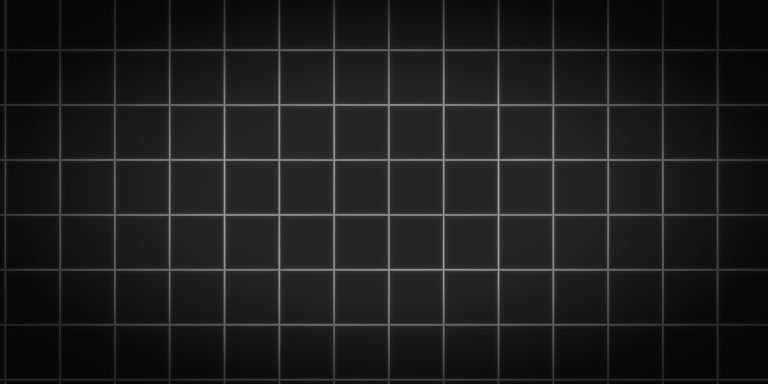
A Shadertoy shader for this pattern:

```glsl
// Lengths are fractions of the canvas height
const vec2 CELL_SIZE = vec2(0.1427, 0.1431);
const vec2 GRID_SHIFT = vec2(0.0128, -0.0597);   // crossing nearest the centre
const float LINE_WIDTH = 0.0036;
const float LINE_SOFTNESS = 0.0044;
const float GLOW_RADIUS = 0.0090;
const float GLOW_STRENGTH = 0.055;
const float WOBBLE = 0.0002;
const float WEAR = 0.08;

const vec3 CENTRE_COLOR = vec3(0.147);
const vec3 EDGE_COLOR = vec3(0.022);
const float LINE_CENTRE = 0.50;
const float LINE_EDGE = 0.14;
const float VIGNETTE_START = 0.38;
const float VIGNETTE_END = 1.25;

// Smooth irregular value in -1..1, different for each line
float layeredSines(float along, float id) {
    return 0.5 * sin(along * 7.0 + id * 2.4)
         + 0.3 * sin(along * 17.0 + id * 4.1)
         + 0.2 * sin(along * 41.0 + id * 1.7);
}

// Share of the filter width covered by a line at the given signed distance
float lineCoverage(float dist, float filterWidth) {
    float halfWidth = 0.5 * LINE_WIDTH;
    float high = clamp(dist + 0.5 * filterWidth, -halfWidth, halfWidth);
    float low = clamp(dist - 0.5 * filterWidth, -halfWidth, halfWidth);
    return (high - low) / filterWidth;
}

// Core in x, glow in y, for one family of parallel lines
vec2 gridLines(float across, float along, float cell, float filterWidth) {
    float id = floor(across / cell + 0.5);
    float dist = across - id * cell + WOBBLE * layeredSines(along, id);
    float strength = 1.0 + WEAR * layeredSines(along * 0.7, id + 9.0);
    float glow = exp(-dist * dist / (GLOW_RADIUS * GLOW_RADIUS));
    return strength * vec2(lineCoverage(dist, filterWidth), glow);
}

void mainImage(out vec4 fragColor, in vec2 fragCoord) {
    float pixel = 1.0 / iResolution.y;
    float filterWidth = max(pixel, LINE_SOFTNESS);
    vec2 centred = (fragCoord - 0.5 * iResolution.xy) * pixel;
    vec2 grid = centred - GRID_SHIFT;

    // Elliptical fall-off toward the canvas border
    float radius = length(2.0 * fragCoord / iResolution.xy - 1.0);
    float shade = smoothstep(VIGNETTE_START, VIGNETTE_END, radius);
    vec3 color = mix(CENTRE_COLOR, EDGE_COLOR, shade);

    // Crossing lines join without doubling their brightness
    vec2 vertical = gridLines(grid.x, grid.y, CELL_SIZE.x, filterWidth);
    vec2 horizontal = gridLines(grid.y, grid.x, CELL_SIZE.y, filterWidth);
    float core = max(vertical.x, horizontal.x);
    float glow = max(vertical.y, horizontal.y);

    color += core * mix(LINE_CENTRE, LINE_EDGE, shade);
    color += glow * GLOW_STRENGTH * (1.0 - 0.7 * shade);
    fragColor = vec4(clamp(color, 0.0, 1.0), 1.0);
}
```
